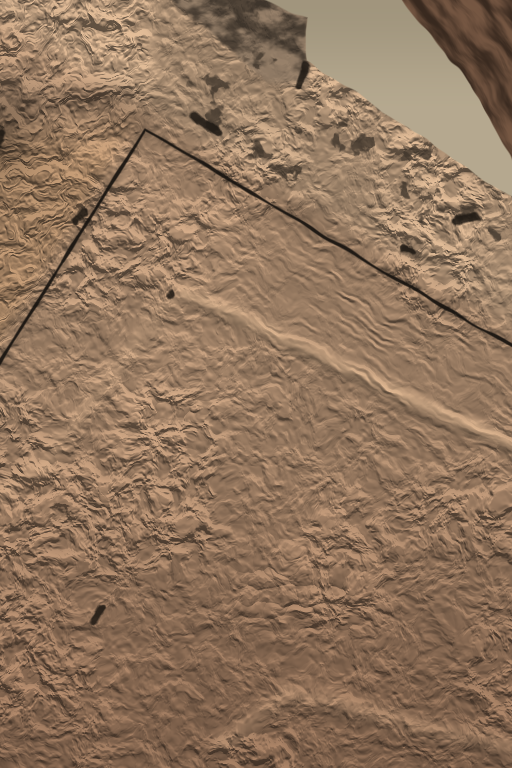
Reproduce this texture procedurally as a Shadertoy shader.

```glsl
// Thickly plastered door panel with mitred cracks, raised moulding, lumps and a pale wall behind.

const vec2 CORNER = vec2(0.189, 0.831);  // where the cracks meet
const vec2 RAIL_DIR = vec2(0.861, -0.508), RAIL_UP = vec2(0.508, 0.861);
const vec2 STILE_OUT = vec2(-0.848, 0.530);

float hash(vec2 p) {
    vec3 q = fract(p.xyx * vec3(0.1031, 0.1030, 0.0973));
    q += dot(q, q.yzx + 33.33);
    return fract((q.x + q.y) * q.z);
}

float noise(vec2 p) {
    vec2 i = floor(p), f = fract(p);
    f = f * f * (3.0 - 2.0 * f);
    return mix(mix(hash(i), hash(i + vec2(1, 0)), f.x),
               mix(hash(i + vec2(0, 1)), hash(i + vec2(1, 1)), f.x), f.y);
}

float fbm(vec2 p) {
    float sum = 0.0, amp = 0.53;
    for (int i = 0; i < 4; i++) {
        sum += amp * noise(p);
        p = mat2(1.6, 1.2, -1.2, 1.6) * p + 17.3;
        amp *= 0.5;
    }
    return sum;
}

vec2 warp(vec2 p) { return vec2(fbm(p), fbm(p + 31.0)) - 0.5; }

float segment(vec2 p, vec2 a, vec2 b) {
    vec2 d = b - a;
    return length(p - a - d * clamp(dot(p - a, d) / dot(d, d), 0.0, 1.0));
}

float blob(vec2 p, vec2 centre, vec2 size) {
    vec2 d = (p - centre) / size;
    return exp(-dot(d, d));
}

// Rounded dollops on a jittered grid
float dollops(vec2 p) {
    float h = 0.0;
    for (int i = 0; i < 9; i++) {
        vec2 c = floor(p) + vec2(i % 3, i / 3) - 1.0;
        vec2 d = p - c - 0.2 - 0.6 * vec2(hash(c), hash(c + 41.0));
        h = max(h, (0.5 + 0.5 * hash(c + 9.0)) * (1.0 - dot(d, d) * 1.6));
    }
    return h;
}

// Raised moulding: x is the upper run, y the softer left and bottom runs
vec2 moulding(vec2 p) {
    float upper = segment(p, vec2(0.245, 0.615), vec2(0.68, 0.412));
    float left = min(segment(p, vec2(0.225, 0.612), vec2(0.055, 0.39)),
                     segment(p, vec2(0.055, 0.39), vec2(-0.02, 0.345)));
    float low = min(segment(p, vec2(0.29, 0.03), vec2(0.375, 0.095)),
                    segment(p, vec2(0.375, 0.095), vec2(0.68, 0.022)));
    float soft = min(left, low);
    return exp(-vec2(upper * upper * 9000.0, soft * soft * 5000.0));
}

float relief(vec2 p) {
    vec2 bend = warp(p * 22.0), w = p + 0.03 * bend;
    vec2 q = vec2(dot(w - CORNER, RAIL_DIR), dot(w - CORNER, RAIL_UP));
    float outside = max(q.y, dot(p - CORNER, STILE_OUT));
    float post = smoothstep(0.0, 0.03, 0.21 - p.x) * smoothstep(-0.01, 0.03, outside);
    float brushed = smoothstep(-0.17, -0.13, q.y) * smoothstep(0.0, -0.03, q.y) * smoothstep(0.1, 0.3, q.x);
    vec2 ridge = moulding(p + 0.012 * bend);
    float rough = (1.0 - 0.65 * brushed) * (1.0 - 0.7 * ridge.x) * (1.0 - 0.75 * post);
    float patches = 0.45 + 0.9 * smoothstep(0.3, 0.7, noise(p * 9.0 + 4.0));
    float h = 0.009 * rough * patches * smoothstep(0.3, 0.75, fbm(w * 52.0));
    h += 0.0028 * rough * noise(w * 150.0);
    h += 0.0024 * (0.35 + brushed) * noise(q * vec2(32, 190));
    h += 0.03 * post * fbm(mat2(0.8, -0.6, 0.6, 0.8) * w * vec2(13, 34) + 3.0 * bend);
    float cluster = blob(p, vec2(0.385, 0.235), vec2(0.095, 0.07))
                  + 0.6 * blob(p, vec2(0.21, 0.46), vec2(0.10, 0.06));
    h += 0.01 * cluster * dollops(w * vec2(40, 46));
    return h + dot(ridge, vec2(0.007, 0.006));
}

void mainImage(out vec4 fragColor, in vec2 fragCoord) {
    float px = 1.0 / iResolution.y;
    vec2 p = fragCoord * px, ragged = p + 0.01 * warp(p * 60.0);
    float rail = dot(p - CORNER, RAIL_UP), stile = dot(p - CORNER, STILE_OUT);

    // Plaster tint
    vec3 col = mix(vec3(0.50, 0.385, 0.30), vec3(0.605, 0.49, 0.39), smoothstep(0.0, 0.6, p.y));
    col = mix(col, vec3(0.65, 0.545, 0.44), 0.8 * smoothstep(0.0, 0.05, rail));
    col = mix(col, vec3(0.56, 0.44, 0.325), 0.7 * smoothstep(0.0, 0.03, stile) * smoothstep(0.88, 0.78, p.y));
    col *= 0.93 + 0.15 * fbm(p * 7.0);
    col = mix(col, vec3(0.70, 0.58, 0.46), dot(moulding(ragged), vec2(0.55, 0.2)));
    col *= 1.0 - 0.25 * blob(p, vec2(0.12, 0.865), vec2(0.09, 0.03)) - 0.3 * blob(p, vec2(0.0, 0.83), vec2(0.05, 0.06));

    // Relief lit from above
    float h = relief(p), slope = (h - relief(p + vec2(0.0003, 0.00145))) / 0.0015;
    col *= clamp(1.0 + 0.42 * slope, 0.55, 1.28) * (0.96 + 8.0 * min(h, 0.012));

    // Bare grey block and dark pits along the rail
    float block = min(dot(ragged - vec2(0.345, 0.895), vec2(0.64, 0.77)), rail - 0.12);
    float bare = smoothstep(-0.002, 0.006, block) * smoothstep(0.405, 0.395, p.x) * smoothstep(0.885, 0.9, p.y);
    col = mix(col, vec3(0.41, 0.35, 0.29) * (0.55 + 0.8 * smoothstep(0.3, 0.6, fbm(p * vec2(32, 50)))), 0.85 * bare);
    float pits = smoothstep(0.02, 0.05, rail) * smoothstep(0.2, 0.28, p.x) * smoothstep(0.66, 0.74, fbm(ragged * 36.0 + 5.0));
    col = mix(col, vec3(0.25, 0.21, 0.17), 0.8 * pits);

    // Gouges: position, angle, half length
    vec4 gouges[8] = vec4[8](
        vec4(0.222, 0.616, 0.5, 0.003), vec4(0.128, 0.2, 1, 0.011), vec4(0, 0.815, 1.2, 0.012),
        vec4(0.532, 0.673, -0.5, 0.006), vec4(0.608, 0.715, 0.1, 0.013), vec4(0.268, 0.838, -0.6, 0.02),
        vec4(0.394, 0.903, 1.2, 0.015), vec4(0.104, 0.717, 0.9, 0.009));
    for (int i = 0; i < 8; i++) {
        vec4 g = gouges[i];
        vec2 reach = g.w * vec2(cos(g.z), sin(g.z));
        float d = segment(ragged, g.xy - reach, g.xy + reach) - 0.0025 - 0.12 * g.w;
        col = mix(col, vec3(0.11, 0.09, 0.07), 0.85 * smoothstep(0.0015 + px, -0.001, d));
    }

    // Cracks around the panel
    vec2 c = p + 0.003 * (noise(p * 26.0) - 0.5);
    float crack = min(segment(c, CORNER, vec2(0.68, 0.541)), segment(c, CORNER, vec2(-0.01, 0.513)));
    float width = 0.0012 + 0.0016 * noise(p * 40.0);
    col *= 1.0 - 0.18 * exp(-crack * 180.0);
    col = mix(col, vec3(0.09, 0.075, 0.06), 0.92 * smoothstep(width + px, width - px, crack));

    // Wall behind and the dark beam crossing it
    vec2 e = p + 0.005 * (noise(p * 45.0) - 0.5), b = e - vec2(0.612, 0.889);
    float wall = min(dot(e - vec2(0.404, 0.919), vec2(0.563, 0.827)),
                     max(e.x - 0.4, dot(e - vec2(0.4, 0.977), vec2(0.39, 0.92))));
    col = mix(col, mix(vec3(0.71, 0.66, 0.56), vec3(0.63, 0.585, 0.49), smoothstep(0.85, 1.0, p.y)), smoothstep(-px, px, wall));
    float beam = max(dot(b, vec2(0.773, 0.634)), dot(b, vec2(0.874, 0.486)));
    float grain = fbm(vec2(beam * 70.0, dot(p, vec2(11, -14))));
    vec3 wood = mix(vec3(0.22, 0.16, 0.12), vec3(0.46, 0.34, 0.26), smoothstep(0.25, 0.75, grain));
    fragColor = vec4(mix(col, wood, smoothstep(-px, px, beam)), 1.0);
}
```
